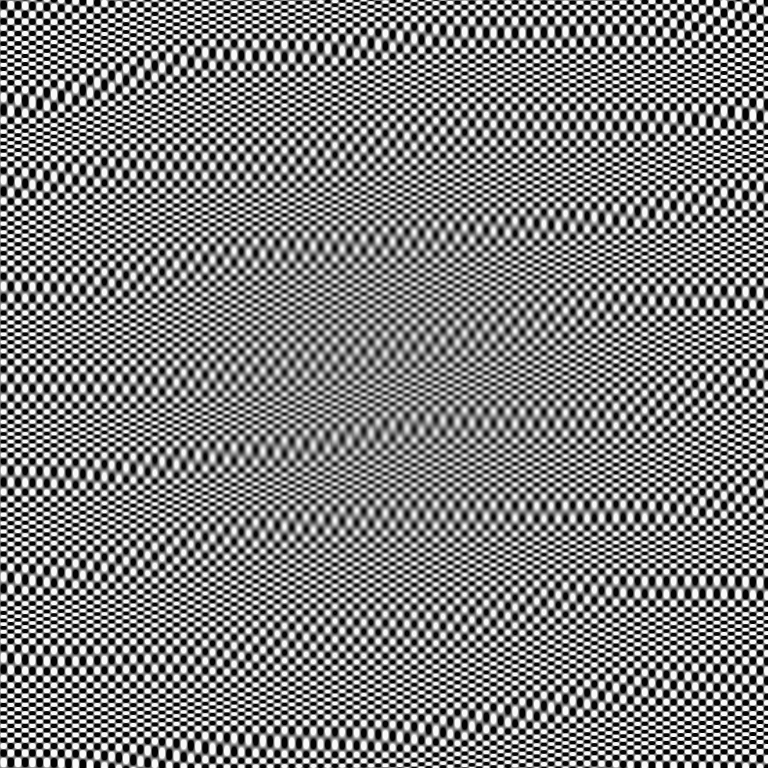
A Shadertoy shader for this pattern:

```glsl
// Fine grey checker weave with slanted bands of taller cells, fading to soft dots at the centre.

const float TAU = 6.2831853;
const float COLUMNS = 53.3;        // column pairs across the canvas
const float ROWS = 66.0;           // mean row pairs down the canvas
const float BANDS = 8.0;           // bands of tall cells down the canvas
const float BAND_SLOPE = 0.12;     // rise of the bands from left to right
const float STRETCH = 0.5;         // relative change of row height in a band
const float WOBBLE = 0.35;         // irregularity of the bands, in bands
const vec2 WOBBLE_SCALE = vec2(3.0, 5.0);
const float CENTRE_GAIN = 0.42;    // contrast in the middle
const float EDGE_GAIN = 2.4;       // contrast added with squared radius
const float DARK = 0.01;
const float LIGHT = 0.98;

vec2 hashGradient(vec2 cell) {
    float h = fract(sin(dot(cell, vec2(127.1, 311.7))) * 43758.5);
    return vec2(cos(TAU * h), sin(TAU * h));
}

float gradientNoise(vec2 p) {
    vec2 i = floor(p);
    vec2 f = fract(p);
    vec2 u = f * f * f * (f * (f * 6.0 - 15.0) + 10.0);
    float a = dot(hashGradient(i), f);
    float b = dot(hashGradient(i + vec2(1, 0)), f - vec2(1, 0));
    float c = dot(hashGradient(i + vec2(0, 1)), f - vec2(0, 1));
    float d = dot(hashGradient(i + vec2(1, 1)), f - vec2(1, 1));
    return mix(mix(a, b, u.x), mix(c, d, u.x), u.y);
}

// Row phase in cycles; rows grow tall where the band coordinate is whole.
float rowPhase(vec2 p) {
    float band = BANDS * (p.y - BAND_SLOPE * p.x);
    band += WOBBLE * gradientNoise(p * WOBBLE_SCALE);
    float swing = STRETCH * ROWS / (TAU * BANDS);
    return ROWS * p.y - swing * sin(TAU * band);
}

void mainImage(out vec4 fragColor, in vec2 fragCoord) {
    vec2 uv = fragCoord / iResolution.xy;

    // Each half column keeps one warp, so cells stay upright
    float halfColumn = 2.0 * COLUMNS * uv.x;
    float columnCentre = (floor(halfColumn) + 0.5) / (2.0 * COLUMNS);
    float columnWave = sin(0.5 * TAU * halfColumn);
    float rowWave = sin(TAU * rowPhase(vec2(columnCentre, uv.y)));

    // Contrast rises from soft dots to hard cells
    vec2 fromCentre = uv - 0.5;
    float gain = CENTRE_GAIN + EDGE_GAIN * dot(fromCentre, fromCentre);
    float tone = clamp(0.5 + gain * columnWave * rowWave, 0.0, 1.0);

    fragColor = vec4(vec3(mix(DARK, LIGHT, tone)), 1.0);
}
```
